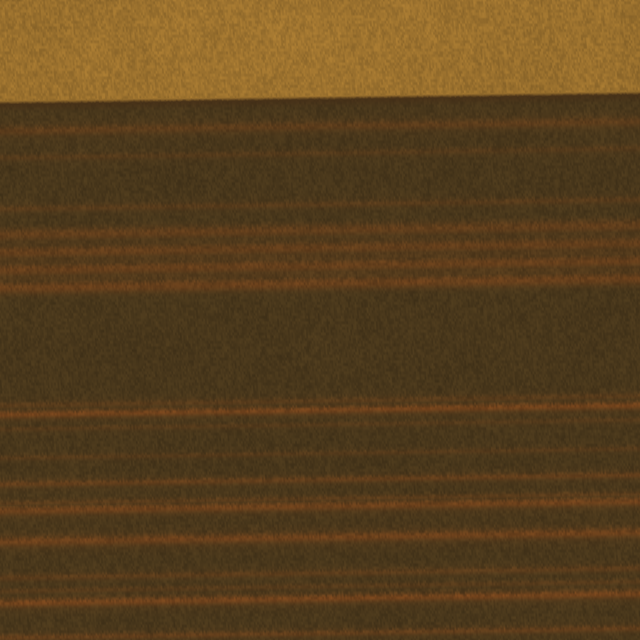
Write a Shadertoy shader that draws this texture.

```glsl
// Draws a grainy ochre panel above a dark brown cloth with tilted rust stripes.

const vec3 OCHRE = vec3(0.61, 0.445, 0.181);
const vec3 CLOTH = vec3(0.283, 0.215, 0.106);
const vec3 RUST = vec3(0.455, 0.265, 0.110);
const vec3 SHADOW = vec3(0.27, 0.175, 0.085);
const float TILT = 0.0150;          // rise of the stripes across the canvas
const float PANEL_EDGE = 0.1605;    // depth of the panel at the left side
const float EDGE_SOFTNESS = 0.0036;
const float GRAIN_AMOUNT = 0.25;
const float STRIPE_TAIL = 0.20;     // share of each stripe that bleeds outwards
const float BAND_START = 0.3672;    // first of the closely spaced stripes
const float BAND_STEP = 0.0277;
const int BAND_COUNT = 4;
const int STRIPE_COUNT = 15;

// Depth at the left side, half width, strength
const vec3 STRIPES[STRIPE_COUNT] = vec3[](
    vec3(0.205, 0.0070, 0.50), vec3(0.247, 0.0048, 0.30),
    vec3(0.327, 0.0050, 0.36), vec3(0.634, 0.0050, 0.38),
    vec3(0.6485, 0.0056, 0.96), vec3(0.671, 0.0042, 0.30),
    vec3(0.716, 0.0040, 0.34), vec3(0.757, 0.0050, 0.62),
    vec3(0.787, 0.0045, 0.42), vec3(0.7985, 0.0065, 0.88),
    vec3(0.847, 0.0072, 0.86), vec3(0.903, 0.0050, 0.46),
    vec3(0.924, 0.0045, 0.35), vec3(0.943, 0.0062, 0.95),
    vec3(0.997, 0.0050, 0.60));

// Integer hash, returns 0 to 1
float hash(vec2 cell) {
    uvec2 q = uvec2(ivec2(cell)) * uvec2(1597u, 3571u);
    uint h = (q.x ^ q.y) * 7919u + 1013u;
    h = (h ^ (h >> 15)) * 739391u;
    h = (h ^ (h >> 13)) * 912367u;
    h ^= h >> 16;
    return float(h & 65535u) / 65535.0;
}

float valueNoise(vec2 p) {
    vec2 cell = floor(p);
    vec2 f = fract(p);
    f = f * f * (3.0 - 2.0 * f);
    float low = mix(hash(cell), hash(cell + vec2(1, 0)), f.x);
    float high = mix(hash(cell + vec2(0, 1)), hash(cell + vec2(1, 1)), f.x);
    return mix(low, high, f.y);
}

// Short upright fibres at two scales, centred on zero
float fibreGrain(vec2 uv) {
    vec2 slanted = uv + vec2(0.08 * uv.y, 0.0);
    float fine = valueNoise(slanted * vec2(390.0, 230.0)) - 0.5;
    float coarse = valueNoise(slanted * vec2(190.0, 95.0) + 37.0) - 0.5;
    return 0.68 * fine + 0.32 * coarse;
}

// Soft line with a narrow core and a faint wide bleed
float stripe(float depth, float centre, float halfWidth) {
    float d = (depth - centre) / halfWidth;
    return mix(exp(-d * d), exp(-d * d / 6.0), STRIPE_TAIL);
}

float stripeCoverage(float depth) {
    float cover = 0.0;
    for (int i = 0; i < STRIPE_COUNT; i++) {
        vec3 s = STRIPES[i];
        cover = max(cover, s.z * stripe(depth, s.x, s.y));
    }
    // Dense band whose stripes grow stronger downwards
    for (int i = 0; i < BAND_COUNT; i++) {
        float k = float(i);
        float centre = BAND_START + k * BAND_STEP;
        float strength = 0.60 + 0.06 * k;
        float d = (depth - centre) / 0.0097;
        cover = max(cover, strength * exp(-d * d));
    }
    // Warm haze filling the gaps of the band
    float haze = smoothstep(0.345, 0.40, depth) * (1.0 - smoothstep(0.452, 0.462, depth));
    return max(cover, 0.26 * haze);
}

void mainImage(out vec4 fragColor, in vec2 fragCoord) {
    vec2 uv = fragCoord / iResolution.xy;
    float depth = 1.0 - uv.y + TILT * uv.x;
    float grain = fibreGrain(uv);
    float mottle = valueNoise(uv * vec2(14.0, 18.0)) - 0.5;

    // Striped cloth, with uneven dye along each stripe
    float frayed = depth + 0.0030 * grain;
    float dye = 0.95 + 0.20 * (valueNoise(vec2(uv.x * 60.0, depth * 120.0)) - 0.5);
    vec3 cloth = mix(CLOTH, RUST, clamp(stripeCoverage(frayed) * dye, 0.0, 1.0));
    cloth *= 1.0 + GRAIN_AMOUNT * 1.2 * grain + 0.03 * mottle;

    // Contact shadow under the panel
    float shade = 0.65 * (1.0 - smoothstep(PANEL_EDGE, PANEL_EDGE + 0.018, depth));
    cloth = mix(cloth, SHADOW, shade);

    // Ochre panel, lighter near the upper middle
    vec2 fromGlow = uv - vec2(0.42, 0.97);
    float glow = exp(-dot(fromGlow, fromGlow) * 7.0);
    vec3 panel = OCHRE * (0.97 + 0.04 * glow + 0.05 * mottle + GRAIN_AMOUNT * grain);

    float edge = smoothstep(-EDGE_SOFTNESS, EDGE_SOFTNESS, frayed - PANEL_EDGE);
    fragColor = vec4(mix(panel, cloth, edge), 1.0);
}
```
